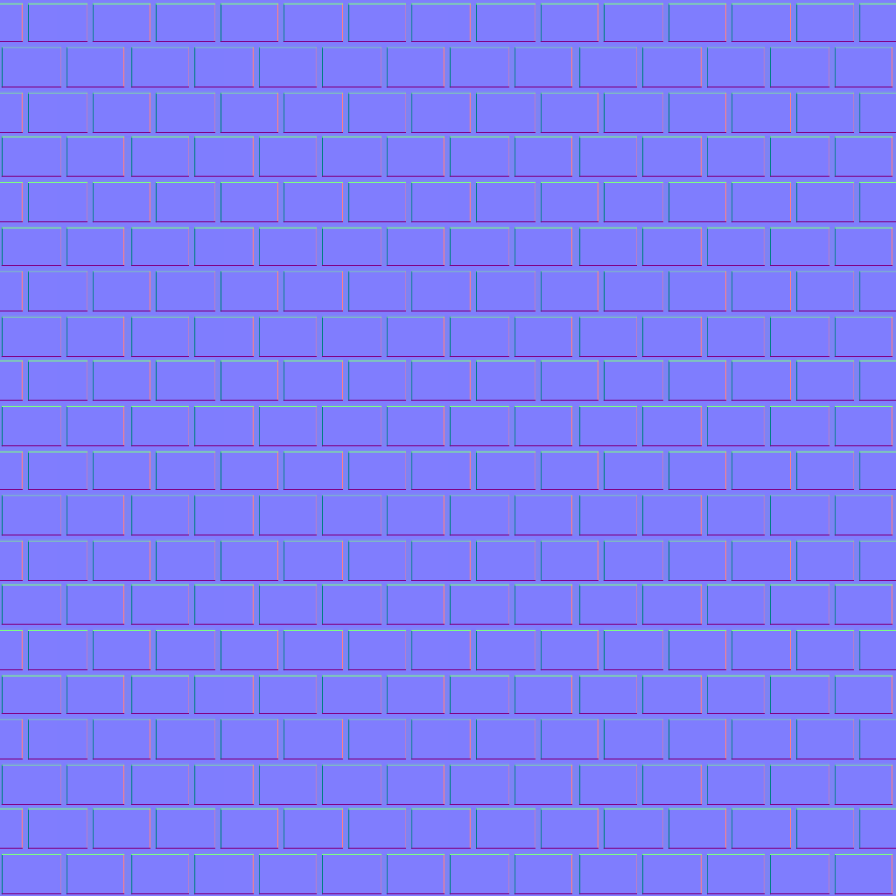
Reproduce this texture map procedurally as a WebGL 2 fragment shader.

```glsl
#version 300 es
precision highp float;
// Tileable tangent-space normal map of a running-bond brick wall with thin bevels.

uniform vec2 u_resolution;
out vec4 outColor;

const vec2 BRICKS = vec2(14.0, 20.0);      // bricks across, courses down
const float ROW_SHIFT = 0.4;               // offset of every second course, in bricks
const vec2 MARGIN_LOW = vec2(0.038, 0.05); // joint left of and below a brick, in cells
const vec2 MARGIN_HIGH = vec2(0.045, 0.06); // joint right of and above a brick
const float GRID = 512.0;                  // brick edges sit on this lattice
const float BEVEL = 0.0011;                // bevel width, in canvas units

const vec3 FLAT = vec3(0.50, 0.49, 0.995);
const vec3 JOINT = vec3(0.49, 0.515, 0.96);
const vec3 RIM = vec3(0.49, 0.56, 0.93);
const vec3 FACE_LEFT = vec3(0.0, 0.50, 0.52);
const vec3 FACE_RIGHT = vec3(1.0, 0.50, 0.52);
const vec3 FACE_UP = vec3(0.49, 1.0, 0.52);
const vec3 FACE_DOWN = vec3(0.50, 0.0, 0.52);

// Part of the footprint around x that lies between lo and hi.
float coverage(float x, float lo, float hi, float footprint) {
    float left = max(x - 0.5 * footprint, lo);
    float right = min(x + 0.5 * footprint, hi);
    return max(right - left, 0.0) / footprint;
}

vec2 snapToGrid(vec2 p) {
    return floor(p * GRID + 0.5) / GRID;
}

vec3 brickNormal(vec2 uv, vec2 footprint) {
    // Find the brick cell and its edges.
    float row = floor(uv.y * BRICKS.y);
    float odd = mod(row, 2.0);
    vec2 shift = vec2(ROW_SHIFT * odd, 0.0);
    vec2 cell = floor(uv * BRICKS - shift);
    vec2 lo = snapToGrid((cell + shift + MARGIN_LOW) / BRICKS);
    vec2 hi = snapToGrid((cell + shift + 1.0 - MARGIN_HIGH) / BRICKS);

    // Bevel strength varies in a cycle of seven columns and five courses.
    float columnPhase = mod(3.0 * cell.x, 7.0);
    float rowPhase = mod(row, 5.0);
    float strongRight = step(1.5, columnPhase) * step(columnPhase, 4.5 + odd);
    float rightStrength = mix(0.4, 1.0, strongRight);
    float leftStrength = mix(1.0, 0.8, step(2.5, columnPhase) * step(columnPhase, 5.5));
    float upStrength = min(1.0, abs(rowPhase - 2.6));

    // Brick face and upright joints.
    float spanX = coverage(uv.x, lo.x, hi.x, footprint.x);
    float spanY = coverage(uv.y, lo.y, hi.y, footprint.y);
    vec3 color = mix(FLAT, JOINT, (1.0 - spanX) * spanY);

    // Soft rim just above the brick.
    float rim = coverage(uv.y, hi.y, hi.y + 1.0 / GRID, footprint.y);
    color = mix(color, RIM, 0.6 * rim * spanX);

    // Bevels on the four sides.
    float left = coverage(uv.x, lo.x, lo.x + BEVEL, footprint.x);
    float right = coverage(uv.x, hi.x - BEVEL, hi.x, footprint.x);
    float down = coverage(uv.y, lo.y, lo.y + BEVEL, footprint.y);
    float up = coverage(uv.y, hi.y - BEVEL, hi.y, footprint.y);
    color = mix(color, FACE_LEFT, left * spanY * leftStrength);
    color = mix(color, FACE_RIGHT, right * spanY * rightStrength);
    color = mix(color, FACE_DOWN, down * spanX);
    return mix(color, FACE_UP, up * spanX * upStrength);
}

void main() {
    vec2 uv = gl_FragCoord.xy / u_resolution;
    outColor = vec4(brickNormal(uv, 1.0 / u_resolution), 1.0);
}
```
